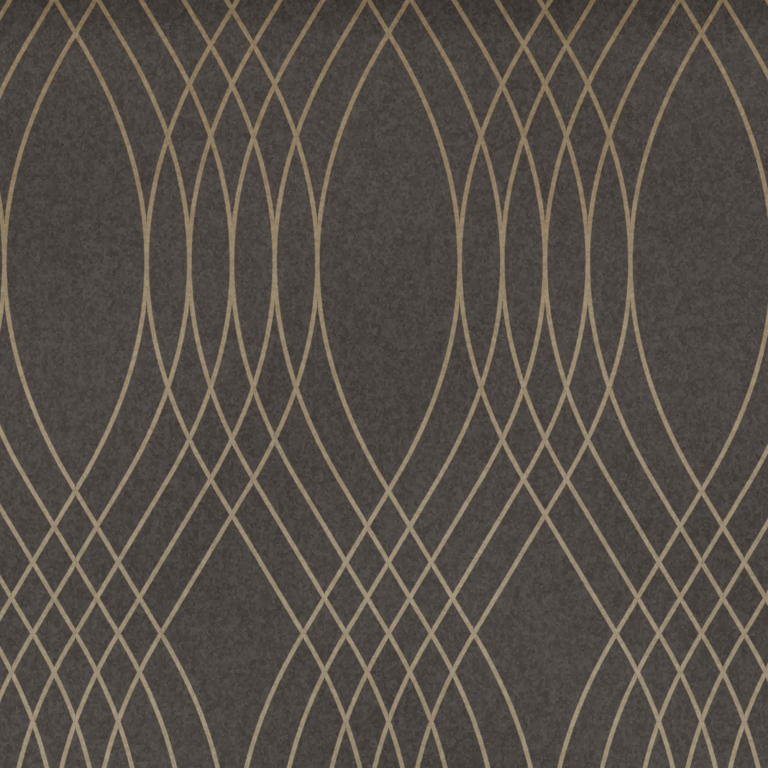
Give the GLSL for this pattern, as a three.js fragment shader.

```glsl
// Brushed charcoal fabric with bundles of thin gold curves weaving into tall pointed ovals.
#define PERIOD 0.4076      // width of one repeat
#define RISE 0.7734        // height from one turn of a strand to the next
#define GAP 0.0556         // spacing of the five strands in a bundle
#define CENTER vec2(0.3021, 0.6589)
#define BEND 0.2865        // height over which a strand curves before running straight
#define CURVE 1.0445       // curvature of the bends
#define LINE_WIDTH 0.0060
#define SOFTNESS 0.0013
#define GRAIN 0.085
#define CHARCOAL vec3(0.295, 0.274, 0.256)
#define GOLD_TOP vec3(0.555, 0.485, 0.375)
#define GOLD_LOW vec3(0.605, 0.550, 0.450)

varying vec2 vUv;

vec2 hash2(vec2 p) {
  vec3 q = fract(p.xyx * vec3(0.1031, 0.1030, 0.0973));
  q += dot(q, q.yzx + 33.33);
  return fract((q.xx + q.yz) * q.zy);
}

// Cellular noise: random value of the nearest feature point
float cells(vec2 p) {
  vec2 base = floor(p);
  float nearest = 9.0;
  float value = 0.0;
  for (int j = -1; j <= 1; j++) {
    for (int i = -1; i <= 1; i++) {
      vec2 cell = base + vec2(float(i), float(j));
      vec2 offset = cell + hash2(cell) - p;
      float d = dot(offset, offset);
      if (d < nearest) {
        nearest = d;
        value = hash2(cell + 17.0).x;
      }
    }
  }
  return value;
}

// Sideways sway (x) and slope (y) of a strand: bend, straight run, opposite bend
vec2 sway(float y) {
  float t = abs(mod(y + RISE, 2.0 * RISE) - RISE);
  float a = max(t - BEND, 0.0);
  float b = max(t - (RISE - BEND), 0.0);
  return CURVE * vec2(t * t - a * a - b * b, 2.0 * (t - a - b));
}

// Distance to the closest strand of the mirrored bundles
float strandDistance(vec2 p) {
  vec2 s = sway(p.y);
  float d = PERIOD;
  for (int i = -2; i <= 2; i++) {
    for (int side = -1; side <= 1; side += 2) {
      float x = p.x - float(i) * GAP - float(side) * s.x;
      d = min(d, abs(mod(x + 0.5 * PERIOD, PERIOD) - 0.5 * PERIOD));
    }
  }
  return d / sqrt(1.0 + s.y * s.y);
}

// Broad uneven sheen from layered sines
float sheen(vec2 p) {
  return sin(p.x * 9.0 + 2.0 * sin(p.y * 5.0)) * 0.5
       + sin(p.y * 13.0 + 1.7 * sin(p.x * 7.0 + 1.0)) * 0.5;
}

void main() {
  // Fabric
  float grain = 0.65 * cells(vUv * vec2(300.0, 260.0))
              + 0.35 * cells(vUv * vec2(130.0, 105.0) + 40.0) - 0.5;
  float shade = 0.010 * sheen(vUv) - 0.045 * smoothstep(0.93, 1.0, vUv.y);
  vec3 fabric = CHARCOAL + shade + grain * GRAIN;

  // Gold strands, paler toward the bottom
  vec3 gold = mix(GOLD_LOW, GOLD_TOP, smoothstep(0.25, 0.95, vUv.y));
  gold += 1.3 * shade + grain * GRAIN;

  float d = strandDistance(vUv - CENTER);
  float ink = 1.0 - smoothstep(-SOFTNESS, SOFTNESS, d - 0.5 * LINE_WIDTH);
  gl_FragColor = vec4(mix(fabric, gold, ink), 1.0);
}
```
